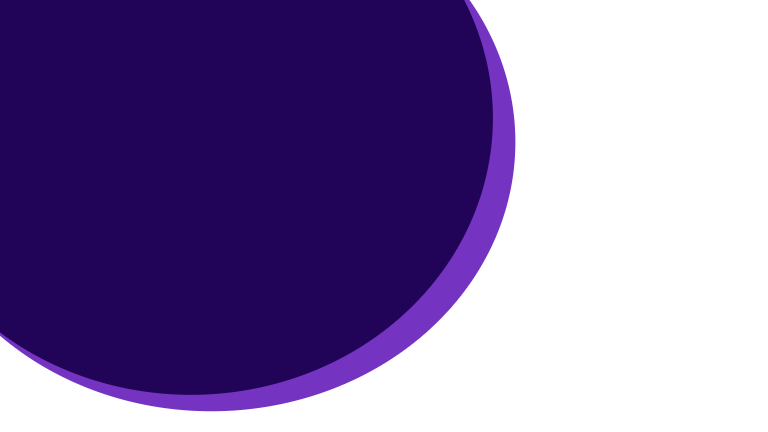
Give the GLSL for this background, as a WebGL 1 fragment shader.

```glsl
precision highp float;
// Two offset ellipses, dark indigo over violet, entering a white field from the upper left.

uniform vec2 u_resolution;

// Approximate signed distance to an axis-aligned ellipse, accurate near its edge.
float ellipseDistance(vec2 point, vec2 center, vec2 radii) {
    vec2 q = (point - center) / radii;
    float k = length(q);
    return k * (k - 1.0) / max(length(q / radii), 0.0001);
}

// Antialiased coverage of a shape from its signed distance.
float coverage(float dist) {
    return clamp(0.5 - dist * u_resolution.y, 0.0, 1.0);
}

void main() {
    // Canvas units: height is 1, origin at the lower left.
    vec2 point = gl_FragCoord.xy / u_resolution.y;
    point.x += 0.5 * (16.0 / 9.0 - u_resolution.x / u_resolution.y);

    vec3 white = vec3(1.0);
    vec3 violet = vec3(0.455, 0.204, 0.757);
    vec3 indigo = vec3(0.129, 0.016, 0.345);

    // Violet ellipse behind, indigo ellipse in front.
    float back = ellipseDistance(point, vec2(0.489, 0.671), vec2(0.704, 0.623));
    float front = ellipseDistance(point, vec2(0.442, 0.727), vec2(0.699, 0.641));

    vec3 color = mix(white, violet, coverage(back));
    color = mix(color, indigo, coverage(front));
    gl_FragColor = vec4(color, 1.0);
}
```
